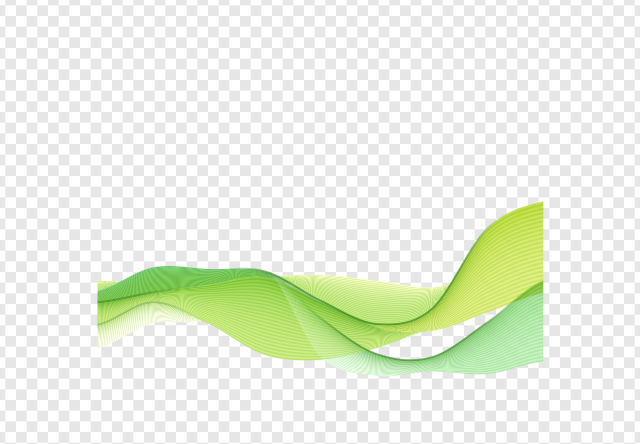
Reproduce this background procedurally as a Shadertoy shader.

```glsl
#define SPAN 768.0        // canvas width in layout units
#define CELL 12.8         // checker cell size
#define CELL_GREY 0.9
#define LEFT 117.0        // horizontal extent of the ribbons
#define RIGHT 652.0
#define THREADS 22.0      // fine lines across each ribbon
#define THREAD_DEPTH 0.035
#define STROKE_WIDTH 1.5
#define STROKE_COLOR vec3(0.20, 0.52, 0.12)

// Control heights of the ribbon edges, evenly spaced from LEFT to RIGHT
const float CREST[9] = float[9](184., 212., 210., 207., 172., 144., 162., 259., 291.);
const float FOLD[9]  = float[9](170., 182., 191., 200., 171., 144., 138., 138., 138.);
const float BELLY[9] = float[9](143., 170., 144., 107., 101., 115., 138., 145., 150.);
const float MIST[9]  = float[9](115., 145., 150., 200., 200., 200., 200., 200., 200.);
const float VEIL[9]  = float[9](196., 194., 198., 201., 203., 196., 188., 204., 204.);
const float SASH[9]  = float[9](230., 230., 230., 220., 180., 140., 136., 158., 181.);
const float KEEL[9]  = float[9](200., 200., 200., 207., 151., 108., 104., 146., 196.);
const float HEM[9]   = float[9](220., 220., 220., 214., 105., 82., 87., 84., 99.);

// Smooth curve through the control heights (Catmull-Rom)
float curve(float x, float h[9]) {
    float t = clamp((x - LEFT) / (RIGHT - LEFT), 0.0, 1.0) * 8.0;
    int i = min(int(t), 7);
    float f = t - float(i);
    float a = h[max(i - 1, 0)], b = h[i], c = h[i + 1], d = h[min(i + 2, 8)];
    return b + 0.5 * f * (c - a + f * (2.0 * a - 5.0 * b + 4.0 * c - d
             + f * (3.0 * (b - c) + d - a)));
}

// Antialiased coverage of the positive side of d
float inside(float d) {
    return clamp(d / max(fwidth(d), 1e-4) + 0.5, 0.0, 1.0);
}

// Translucent band between two edges, shaded across its depth
vec3 ribbon(vec3 base, float y, float top, float bottom,
            vec3 topColor, vec3 bottomColor, float alpha) {
    float depth = clamp((top - y) / max(top - bottom, 1.0), 0.0, 1.0);
    vec3 color = mix(topColor, bottomColor, smoothstep(0.0, 1.0, sqrt(depth)));
    color += THREAD_DEPTH * sin(6.2832 * THREADS * depth);
    float cover = min(inside(top - y), inside(y - bottom));
    cover *= smoothstep(0.0, 1.0, top - bottom);
    return mix(base, color, cover * alpha);
}

// Dark rim with a soft shadow on its lower side
vec3 rim(vec3 base, float y, float edge, float strength) {
    float d = y - edge;
    float unit = SPAN / iResolution.x;
    float dist = d * unit / max(length(vec2(dFdx(d), dFdy(d))), 1e-4);
    float line = 1.0 - smoothstep(0.3, STROKE_WIDTH + 0.5 * unit, abs(dist));
    float shade = 0.35 * exp(dist / 7.0) * step(dist, 0.0);
    return mix(base, STROKE_COLOR, strength * max(0.8 * line, shade));
}

// Soft window between two horizontal positions
float window(float x, float from, float to, float fade) {
    return smoothstep(from, from + fade, x) * (1.0 - smoothstep(to - fade, to, x));
}

// Checkerboard counted from the top left, with smooth cell borders
vec3 checker(vec2 p, float height) {
    vec2 cell = vec2(p.x, height - p.y) / CELL;
    vec2 tri = abs(fract(cell * 0.5) - 0.5) - 0.25;
    vec2 s = clamp(tri * 2.0 * CELL * iResolution.x / SPAN, -0.5, 0.5) * 2.0;
    return vec3(mix(CELL_GREY, 1.0, 0.5 + 0.5 * s.x * s.y));
}

void mainImage(out vec4 fragColor, in vec2 fragCoord) {
    vec2 p = fragCoord * SPAN / iResolution.x;
    float x = p.x, y = p.y;
    vec3 background = checker(p, iResolution.y * SPAN / iResolution.x);

    float crest = curve(x, CREST), fold = curve(x, FOLD), belly = curve(x, BELLY);
    float mist = curve(x, MIST), veil = curve(x, VEIL), sash = curve(x, SASH);
    float keel = curve(x, KEEL), hem = curve(x, HEM);

    // Pale veils, then the lime body and the yellow sash
    vec3 color = background;
    color = ribbon(color, y, belly, mist, vec3(0.82, 0.93, 0.56), vec3(0.97, 0.99, 0.89), 1.0);
    color = ribbon(color, y, veil, crest, vec3(0.95, 0.98, 0.73), vec3(0.74, 0.90, 0.48), 1.0);
    color = ribbon(color, y, fold, belly, vec3(0.52, 0.79, 0.22), vec3(0.77, 0.91, 0.48), 1.0);
    color = ribbon(color, y, crest, sash, vec3(0.70, 0.85, 0.19), vec3(0.84, 0.92, 0.45), 0.95);

    // Green ribbons on the left and along the bottom
    color = ribbon(color, y, crest, fold, vec3(0.44, 0.79, 0.42), vec3(0.44, 0.76, 0.27),
                   0.95 * (1.0 - smoothstep(310.0, 385.0, x)));
    vec3 hemColor = mix(vec3(0.88, 0.98, 0.86), vec3(0.72, 0.93, 0.69),
                        smoothstep(420.0, 560.0, x));
    float overlap = inside(y - sash) * smoothstep(575.0, 600.0, x);
    vec3 keelColor = mix(vec3(0.54, 0.84, 0.48), vec3(0.46, 0.72, 0.16), overlap);
    float overBody = inside(y - belly) * (1.0 - smoothstep(470.0, 500.0, x));
    color = ribbon(color, y, keel, hem, keelColor, hemColor, mix(0.92, 0.3, overBody));

    // Dark rims where the ribbons turn over
    color = rim(color, y, crest, 0.9 * window(x, 270.0, 610.0, 65.0));
    color = rim(color, y, fold, 0.8 * (1.0 - smoothstep(150.0, 250.0, x)));
    color = rim(color, y, belly, 0.45 * (1.0 - smoothstep(180.0, 260.0, x)));
    color = rim(color, y, keel, 0.85 * window(x, 345.0, 640.0, 80.0));

    // Clip the ribbons to their panel
    float panel = min(inside(x - LEFT), inside(RIGHT - x));
    fragColor = vec4(mix(background, color, panel), 1.0);
}
```
